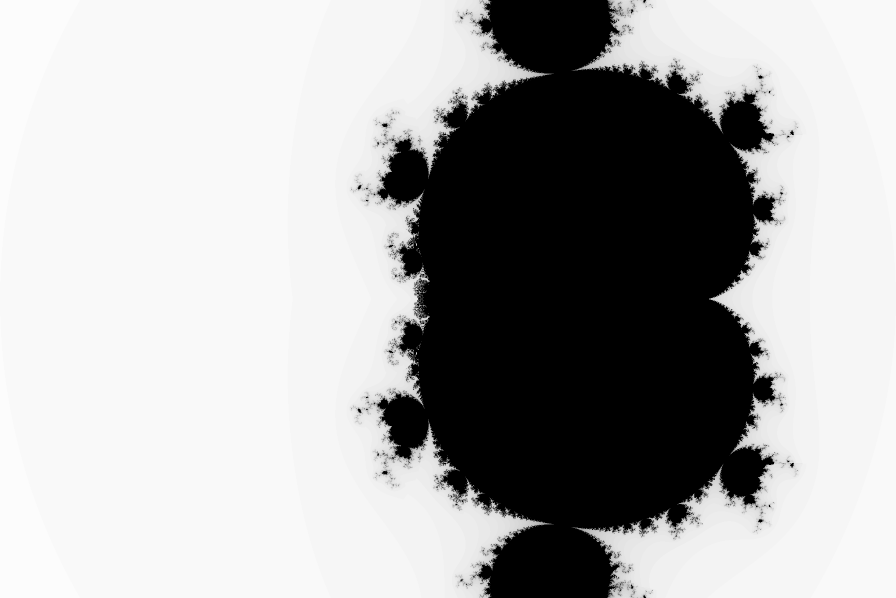
This background is drawn by a Shadertoy shader. Its source:

```glsl
// Escape-time fractal of z -> z^p + c with a fractional power p, whose branch cut
// frays the left edge. Each point is shaded by the steps its orbit takes to leave
// a disc: near-white outside, black where it never leaves.

const float POWER = 2.825;               // exponent of the iterated map
const int   MAX_STEPS = 80;              // orbit length treated as bounded
const float ESCAPE_RADIUS = 2.0;
const vec2  VIEW_MIN = vec2(-2.0, -1.0); // lower left corner of the plane
const vec2  VIEW_SIZE = vec2(3.0, 2.0);
const int   SAMPLES = 2;                 // subsamples per axis for smooth edges

// Principal value of a complex number raised to a real power
vec2 complexPower(vec2 z, float power) {
    float radius = pow(max(dot(z, z), 1e-20), 0.5 * power);
    float angle = power * atan(z.y, z.x);
    return radius * vec2(cos(angle), sin(angle));
}

// Steps until the orbit of zero leaves the escape disc
int escapeSteps(vec2 c) {
    vec2 z = c;
    int steps = 1;
    for (int i = 1; i < MAX_STEPS; i++) {
        if (dot(z, z) > ESCAPE_RADIUS * ESCAPE_RADIUS) break;
        z = complexPower(z, POWER) + c;
        steps++;
    }
    return steps;
}

// Linear ramp from white to black, in 8-bit steps
float shade(int steps) {
    float darkness = 255.0 * float(steps) / float(MAX_STEPS);
    return 1.0 - floor(darkness) / 255.0;
}

void mainImage(out vec4 fragColor, in vec2 fragCoord) {
    float total = 0.0;
    for (int j = 0; j < SAMPLES; j++) {
        for (int i = 0; i < SAMPLES; i++) {
            vec2 offset = (vec2(i, j) + 0.5) / float(SAMPLES) - 0.5;
            vec2 uv = (fragCoord + offset) / iResolution.xy;
            total += shade(escapeSteps(VIEW_MIN + uv * VIEW_SIZE));
        }
    }
    fragColor = vec4(vec3(total / float(SAMPLES * SAMPLES)), 1.0);
}
```
